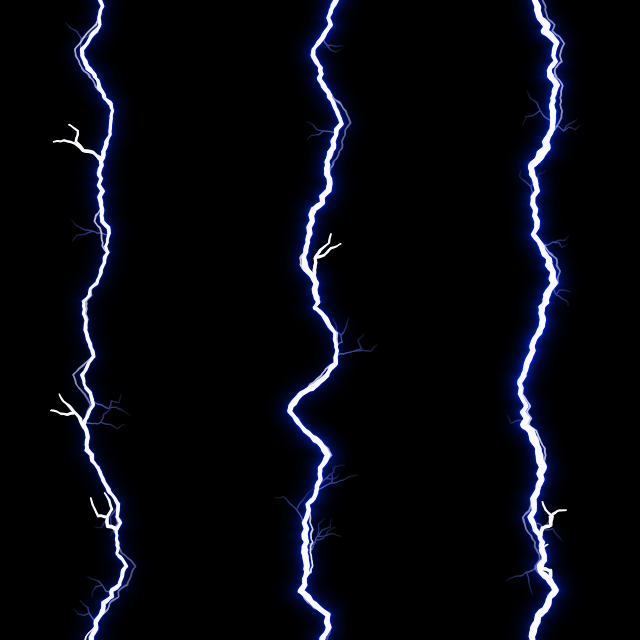
A Shadertoy shader for this background:

```glsl
// Three vertical lightning bolts with side branches and blue glow on black.
#define BOLTS 3.0
#define KNOTS 104.0
#define BRANCHES 10
#define SWAY 0.031
#define KINK 0.016
#define JITTER 0.0042
#define CORE_WIDTH 0.0043
#define GLOW_RADIUS 0.0115
#define CORE_COLOR vec3(0.98, 0.98, 1.0)
#define GLOW_COLOR vec3(0.0, 0.075, 0.46)
#define RIM_COLOR vec3(0.02, 0.07, 0.35)
#define BRANCH_COLOR vec3(0.33, 0.40, 0.82)

float hash(vec2 p) {
    return fract(sin(dot(p, vec2(127.1, 311.7))) * 43758.5453);
}

// Signed value noise along y, one lane per seed
float noise(float y, float seed) {
    float i = floor(y), f = fract(y);
    f = f * f * (3.0 - 2.0 * f);
    return mix(hash(vec2(i, seed)), hash(vec2(i + 1.0, seed)), f) * 2.0 - 1.0;
}

// Signed noise with sharp corners
float zigzag(float y, float seed) {
    float i = floor(y);
    return mix(hash(vec2(i, seed)), hash(vec2(i + 1.0, seed)), fract(y)) * 2.0 - 1.0;
}

// Distance to a segment, and position along it
vec2 segment(vec2 p, vec2 a, vec2 b) {
    vec2 ab = b - a;
    float h = clamp(dot(p - a, ab) / dot(ab, ab), 0.0, 1.0);
    return vec2(length(p - a - ab * h), h);
}

// Point on the main channel at height y
vec2 channel(float y, float bolt) {
    float x = (bolt + 0.49) / BOLTS;
    x += SWAY * noise(y * 11.0, bolt + 4.0);
    x += KINK * zigzag(y * 27.0, bolt + 14.0);
    x += JITTER * zigzag(y * KNOTS, bolt + 23.0);
    return vec2(x, y);
}

// Thin companion that leaves the channel and rejoins it
vec2 strand(float y, float bolt) {
    float away = noise(y * 17.0, bolt + 33.0);
    float bow = sign(away) * max(abs(away) - 0.3, 0.0);
    return channel(y, bolt) + vec2(0.021 * bow, 0.0);
}

float stroke(float d, float halfWidth) {
    float px = 0.6 / iResolution.y;
    return 1.0 - smoothstep(-px, px, d - halfWidth);
}

// x: faint blue coverage, y: white coverage
vec2 branches(vec2 uv, float bolt) {
    vec2 cover = vec2(0.0);
    for (int i = 0; i < BRANCHES; i++) {
        vec2 id = vec2(float(i) + 5.0, bolt * 17.0 + 2.0);
        vec2 p = channel(hash(id), bolt);
        float strong = step(0.78, hash(id + 0.3));
        float side = hash(id + 0.5) < 0.5 ? -1.0 : 1.0;
        float tilt = mix(hash(id + 0.7) * 2.2 - 0.8, 0.9, strong);
        float stepLength = mix(0.008, 0.014, hash(id + 0.9)) + 0.003 * strong;
        vec2 fork = p;
        // Five steps of the arm, then three of its fork
        for (int k = 0; k < 8; k++) {
            if (k == 2) fork = p;
            if (k == 5) { p = fork; tilt += 0.9 * sign(hash(id + 1.1) - 0.5); }
            float age = k < 5 ? float(k) / 5.0 : float(k - 3) / 5.0;
            float angle = tilt + 1.7 * (hash(id + float(k) * 1.7 + 2.0) - 0.5);
            vec2 next = p + stepLength * vec2(side * cos(angle), sin(angle));
            vec2 s = segment(uv, p, next);
            float fade = 1.0 - age - 0.2 * s.y;
            float width = mix(0.0011, 0.0014 + 0.0019 * fade, strong);
            float line = stroke(s.x, width);
            cover = max(cover, line * vec2((1.0 - strong) * (0.15 + 0.85 * fade), strong));
            p = next;
        }
    }
    return cover;
}

void mainImage(out vec4 fragColor, in vec2 fragCoord) {
    vec2 uv = fragCoord / iResolution.y;
    float bolt = floor(uv.x * BOLTS);
    float power = mix(0.72, 1.15, clamp(bolt / (BOLTS - 1.0), 0.0, 1.0));

    // Fine raggedness of every line
    vec2 rough = uv + 0.0011 * vec2(zigzag(uv.y * 190.0, 71.0), zigzag(uv.x * 190.0, 72.0));

    // Nearest points on the channel and on its companion
    float nearest = 1.0, nearestStrand = 1.0;
    float knot = floor(uv.y * KNOTS);
    for (float k = -6.0; k <= 6.0; k++) {
        float y0 = (knot + k) / KNOTS, y1 = (knot + k + 1.0) / KNOTS;
        nearest = min(nearest, segment(rough, channel(y0, bolt), channel(y1, bolt)).x);
        nearestStrand = min(nearestStrand, segment(rough, strand(y0, bolt), strand(y1, bolt)).x);
    }
    float width = CORE_WIDTH * power;
    width *= 1.0 + 0.28 * noise(uv.y * 21.0, bolt + 43.0) + 0.15 * noise(uv.y * 80.0, bolt + 47.0);
    float edge = max(nearest - width, 0.0);

    // Wide glow and narrow rim
    float flicker = 0.9 + 0.35 * noise(uv.y * 7.0, bolt + 53.0);
    vec3 color = GLOW_COLOR * power * flicker * max(exp(-edge / GLOW_RADIUS) - 0.025, 0.0);
    color += RIM_COLOR * exp(-edge / 0.0014);

    // Branches, companion strand, then the core
    vec2 arms = branches(rough, bolt);
    float strandLight = 0.75 + 0.25 * noise(uv.y * 9.0, bolt + 63.0);
    color = mix(color, BRANCH_COLOR, arms.x);
    color = mix(color, mix(BRANCH_COLOR, CORE_COLOR, strandLight * strandLight),
                stroke(nearestStrand, 0.0014) * strandLight);
    color = mix(color, CORE_COLOR, max(arms.y, stroke(nearest, width)));
    fragColor = vec4(clamp(color, 0.0, 1.0), 1.0);
}
```
